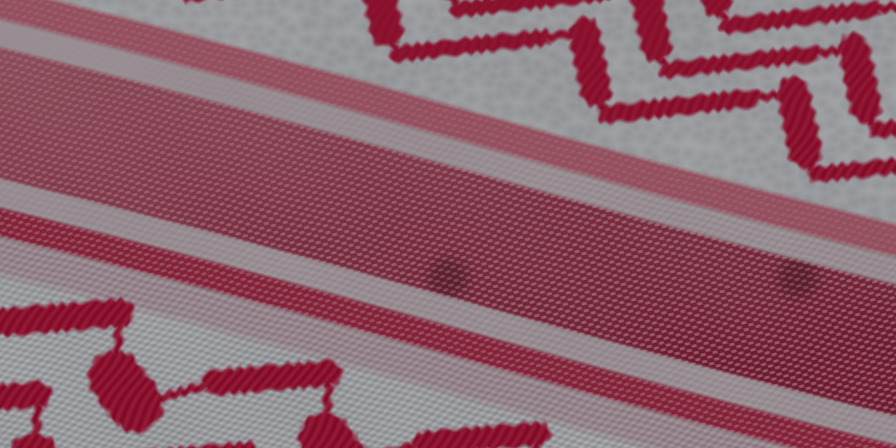
Write a WebGL 1 fragment shader that draws this texture.

```glsl
precision highp float;
uniform vec2 u_resolution;

#define SLOPE 0.262
#define PERIOD vec2(0.467, 0.135)
#define THREADS vec2(60.0, 72.0)
#define COTTON vec3(0.60, 0.605, 0.62)
#define PALE_PINK vec3(0.58, 0.50, 0.53)
#define ROSE vec3(0.60, 0.39, 0.43)
#define WINE vec3(0.43, 0.10, 0.19)
#define CRIMSON vec3(0.54, 0.07, 0.18)
#define TAU 6.2831853

vec2 hash2(vec2 p) {
  return fract(sin(vec2(dot(p, vec2(127.1, 311.7)), dot(p, vec2(269.5, 183.3)))) * 4375.85);
}

// Distance to the nearest scattered cell point
float cellular(vec2 p) {
  vec2 cell = floor(p), f = fract(p);
  float nearest = 1.0;
  for (int y = -1; y <= 1; y++) {
    for (int x = -1; x <= 1; x++) {
      vec2 o = vec2(float(x), float(y));
      nearest = min(nearest, length(o + hash2(cell + o) - f));
    }
  }
  return nearest;
}

float segment(vec2 p, vec2 a, vec2 b) {
  vec2 d = b - a;
  return length(p - a - d * clamp(dot(p - a, d) / dot(d, d), 0.0, 1.0));
}

float band(float x, float lo, float hi, float soft) {
  return smoothstep(lo - soft, lo + soft, x) - smoothstep(hi - soft, hi + soft, x);
}

// Rows of zigzag: a slim bar, then a thick block, joined by thin links
float zigzag(vec2 p, vec2 rowStep, vec2 barEnd, vec2 blockTop, vec2 blockEnd, vec2 halfWidths) {
  float det = PERIOD.x * rowStep.y - PERIOD.y * rowStep.x;
  vec2 cell = floor(vec2(p.x * rowStep.y - p.y * rowStep.x,
                         p.y * PERIOD.x - p.x * PERIOD.y) / det);
  float d = 1.0;
  for (int j = -2; j <= 1; j++) {
    for (int i = -1; i <= 1; i++) {
      vec2 id = cell + vec2(float(i), float(j));
      vec2 q = p - id.x * PERIOD - id.y * rowStep;
      float vary = 0.005 * (hash2(id).x - 0.5);
      float shape = segment(q, vec2(0.0), barEnd) - halfWidths.x + vary;
      shape = min(shape, segment(q, blockTop, blockEnd) - halfWidths.y + vary);
      shape = min(shape, segment(q, barEnd, blockTop) - 0.009);
      shape = min(shape, segment(q, blockEnd, PERIOD) - 0.009);
      d = min(d, id.y < -0.5 ? 1.0 : shape);
    }
  }
  return d;
}

void main() {
  // Canvas-height units, y pointing down; u runs along the stripes, v across
  vec2 p = gl_FragCoord.xy / u_resolution.y;
  p.y = 1.0 - p.y;
  float pixel = 1.0 / u_resolution.y;
  float u = p.x + SLOPE * p.y;
  float v = p.y - SLOPE * p.x + 0.006 * sin(2.6 * p.x + 0.4);
  float focus = smoothstep(-0.1, 0.9, p.y + 0.18 * p.x);

  // Sheared thread lattice with a slight drift
  vec2 thread = vec2(u, v) * THREADS;
  thread += 0.12 * vec2(sin(v * 31.0 + u * 7.0), sin(u * 23.0));
  float lattice = cos(TAU * (thread.x + 0.5 * thread.y)) + cos(TAU * thread.y);
  float dots = smoothstep(-0.6, 1.6, lattice);
  float cloud = 0.5 + 0.25 * (sin(u * 5.1 + v * 9.0) + sin(u * 11.7 - v * 17.0));

  // Cotton ground: crumpled above, woven below
  float crumple = cellular(p * vec2(32.0, 40.0)) - 0.45;
  float above = 1.0 - smoothstep(-0.04, 0.06, v);
  vec3 color = COTTON + above * 0.06 * crumple + 0.02 * (cloud - 0.5);
  color += (1.0 - above) * 0.035 * focus * lattice;
  color = mix(color, PALE_PINK, 0.5 * band(v, 0.04, 0.53, 0.01));
  color = mix(color, PALE_PINK + 0.03 * lattice, 0.85 * band(v, 0.53, 0.615, 0.015));

  // Wide stripe, hazy at the upper left and deep at the lower right
  float depth = clamp(0.15 + 0.42 * p.x + 1.1 * (v - 0.25) + 0.12 * (cloud - 0.5), 0.0, 1.0);
  vec3 weft = mix(mix(ROSE, WINE, 0.45), WINE, depth);
  vec3 warp = mix(ROSE + 0.02, mix(ROSE, WINE, 0.12), depth);
  vec3 cloth = mix(weft, warp, mix(0.5, dots, 0.45 + 0.55 * focus));
  float edge = 0.004 + pixel;
  color = mix(color, cloth, band(v, 0.108, 0.401, edge));

  // Thin border stripes
  vec3 upperBorder = mix(mix(ROSE, CRIMSON, 0.38), ROSE, 0.3 + 0.5 * dots);
  vec3 lowerBorder = mix(mix(CRIMSON, WINE, 0.3), ROSE, 0.15 + 0.6 * dots);
  color = mix(color, upperBorder, band(v, -0.027, 0.045, edge + 0.002));
  color = mix(color, lowerBorder, band(v, 0.466, 0.53, edge));

  // Embroidered zigzags with frayed edges and stitch ridges
  vec2 fray = 0.0035 * vec2(sin(p.y * 173.0 + p.x * 41.0), sin(p.x * 191.0 + 2.0 * sin(p.x * 47.0)));
  float upper = zigzag(p + fray - vec2(1.354, 0.255), vec2(0.135, -0.099),
      vec2(0.325, -0.036), vec2(0.417, -0.047), vec2(0.443, 0.083), vec2(0.017, 0.034));
  float lower = zigzag(p + fray - vec2(0.013, 0.719), vec2(-0.182, 0.182),
      vec2(0.255, -0.021), vec2(0.245, 0.125), vec2(0.29, 0.185), vec2(0.028, 0.058));
  float ridge = sin(TAU * (p.x * 46.0 + p.y * 28.0) + 2.0 * sin(p.y * 37.0));
  vec3 stitch = CRIMSON + vec3(0.03, 0.035, 0.035) * ridge * focus;
  float soft = 0.005 + pixel;
  color = mix(color, stitch, 1.0 - smoothstep(-soft, soft, upper));
  color = mix(color, stitch, 1.0 - smoothstep(-soft, soft, lower));

  // Faint repeating smudges on the wide stripe
  vec2 smudge = vec2(mod(p.x - 0.61, 0.78) - 0.39, p.y - 0.62);
  float stain = 1.0 - smoothstep(0.02, 0.065, length(smudge));
  color *= 1.0 - 0.2 * stain * band(v, 0.108, 0.401, edge);

  gl_FragColor = vec4(color, 1.0);
}
```
